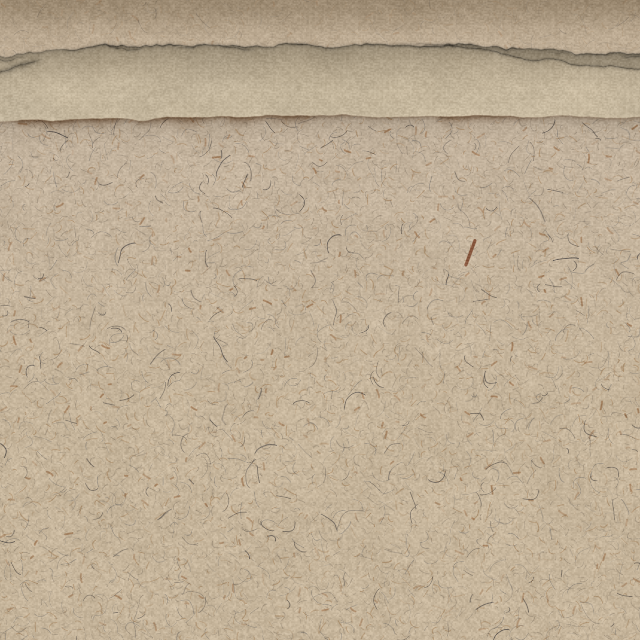
Reproduce this texture procedurally as a Shadertoy shader.

```glsl
float hash(vec2 p) {
    return fract(sin(dot(p, vec2(127.1, 311.7))) * 43758.5453);
}

float noise(vec2 p) {
    vec2 i = floor(p), f = fract(p);
    f = f * f * (3.0 - 2.0 * f);
    return mix(mix(hash(i), hash(i + vec2(1, 0)), f.x),
               mix(hash(i + vec2(0, 1)), hash(i + vec2(1, 1)), f.x), f.y);
}

float fbm(vec2 p) {
    float sum = 0.0, amp = 0.5;
    for (int i = 0; i < 5; i++) {
        sum += amp * noise(p);
        p = mat2(1.6, 1.2, -1.2, 1.6) * p + 17.3;
        amp *= 0.5;
    }
    return sum;
}

float stroke(float dist, float halfWidth) {
    float px = 0.7 / iResolution.y;
    return 1.0 - smoothstep(halfWidth - px, halfWidth + px, dist);
}

// Scatters bent strands, one candidate per cell
float fibres(vec2 uv, float cells, float halfLen, float halfWidth, float density, float curl) {
    vec2 q = uv * cells, id = floor(q);
    float cover = 0.0;
    for (int j = -1; j <= 1; j++)
    for (int i = -1; i <= 1; i++) {
        vec2 cell = id + vec2(i, j);
        vec2 key = cell + cells * 1.37;
        if (hash(key) > density) continue;
        vec2 d = q - cell - vec2(hash(key + 11.3), hash(key + 27.1));
        float angle = 6.2832 * hash(key + 5.7);
        float c = cos(angle), s = sin(angle);
        d = mat2(c, -s, s, c) * d;
        float len = halfLen * mix(0.25, 1.0, hash(key + 41.9));
        float bend = curl * (hash(key + 63.2) - 0.5) / len;
        float slope = 2.0 * bend * d.x;
        float across = (d.y - bend * d.x * d.x) / sqrt(1.0 + slope * slope);
        float dist = length(vec2(max(abs(d.x) - len, 0.0), across)) / cells;
        cover = max(cover, stroke(dist, halfWidth) * mix(0.2, 1.0, hash(key + 83.5)));
    }
    return cover;
}

float upperTear(float x) {
    return 0.915 + 0.015 * smoothstep(0.02, 0.18, x) - 0.013 * smoothstep(0.7, 0.95, x)
         + 0.011 * (fbm(vec2(x * 24.0, 3.0)) - 0.48) + 0.003 * (noise(vec2(x * 110.0, 5.0)) - 0.5);
}

float lowerTear(float x) {
    return 0.812 + 0.006 * smoothstep(0.0, 0.3, x)
         - 0.006 * exp(-pow((x - 0.225) / 0.02, 2.0))
         + 0.009 * (fbm(vec2(x * 24.0, 9.0)) - 0.48);
}

void mainImage(out vec4 fragColor, in vec2 fragCoord) {
    vec2 uv = fragCoord / iResolution.xy;
    float px = 1.0 / iResolution.y;
    float above = uv.y - upperTear(uv.x);
    float below = lowerTear(uv.x) - uv.y;
    float topPart = smoothstep(-px, px, above);
    float board = smoothstep(-px, px, below);
    float strip = (1.0 - topPart) * (1.0 - board);

    // Base tones of board, exposed strip and shaded top
    vec3 col = mix(vec3(0.777, 0.710, 0.608), vec3(0.765, 0.700, 0.615), smoothstep(0.3, 0.85, uv.y));
    vec3 stripTone = mix(vec3(0.765, 0.71, 0.61), vec3(0.655, 0.60, 0.505), smoothstep(0.85, 0.93, uv.y));
    stripTone *= 0.95 + 0.10 * fbm(uv * vec2(9.0, 18.0));
    vec3 topTone = mix(vec3(0.735, 0.665, 0.57), vec3(0.61, 0.54, 0.445), smoothstep(0.935, 1.0, uv.y));
    col = mix(col, stripTone, strip);
    col = mix(col, topTone, topPart);
    col += 0.055 * (fbm(uv * 22.0) - 0.48);

    // Fibres, from faint short hairs to long dark strands and rusty chips
    vec2 curled = uv + 0.008 * vec2(noise(uv * 28.0), noise(uv * 28.0 + 50.0))
                     + 0.004 * vec2(noise(uv * 70.0 + 20.0), noise(uv * 70.0 + 90.0));
    float amount = board + 0.4 * topPart + 0.06 * strip;
    col = mix(col, vec3(0.86, 0.81, 0.73), 0.30 * amount * fibres(uv, 75.0, 0.45, 0.0007, 0.5, 0.8));
    col = mix(col, vec3(0.48, 0.43, 0.37), 0.50 * amount * fibres(curled, 72.0, 0.5, 0.0005, 0.8, 1.0));
    col = mix(col, vec3(0.60, 0.45, 0.29), 0.55 * amount * fibres(curled, 57.0, 0.45, 0.0007, 0.65, 1.0));
    col = mix(col, vec3(0.42, 0.41, 0.40), 0.60 * amount * fibres(curled + 0.31, 43.0, 0.6, 0.0004, 0.7, 1.3));
    col = mix(col, vec3(0.56, 0.38, 0.23), 0.65 * amount * fibres(uv, 34.0, 0.22, 0.0014, 0.3, 0.3));
    col = mix(col, vec3(0.25, 0.23, 0.22), 0.75 * amount * fibres(curled, 29.0, 0.45, 0.0005, 0.45, 1.2));
    col = mix(col, vec3(0.20, 0.19, 0.20), 0.80 * board * fibres(curled, 13.0, 0.32, 0.0006, 0.4, 1.3));

    // Single large splinter
    vec2 chip = uv - vec2(0.735, 0.605);
    float along = clamp(dot(chip, vec2(0.35, 0.94)), -0.020, 0.020);
    col = mix(col, vec3(0.48, 0.27, 0.17), 0.85 * stroke(length(chip - along * vec2(0.35, 0.94)), 0.0025));

    // Upper tear: pale lip, dark ragged gap and soft shade
    float ragged = noise(vec2(uv.x * 45.0, 7.0));
    col += 0.035 * topPart * exp(-max(above, 0.0) / 0.006);
    col *= 1.0 - 0.5 * (0.25 + 0.75 * ragged) * exp(-abs(above + 0.001) / 0.0018);
    col *= 1.0 - 0.13 * strip * exp(min(above, 0.0) / 0.012);
    float flake = above + 0.009 * noise(vec2(uv.x * 30.0, 44.0));
    col *= 1.0 - 0.3 * smoothstep(0.5, 0.8, noise(vec2(uv.x * 16.0, 13.0))) * exp(-abs(flake) / 0.0015);

    // Secondary creases at the right and left
    float crease = uv.y - mix(0.932, 0.893, smoothstep(0.6, 1.02, uv.x))
                 - 0.014 * (fbm(vec2(uv.x * 30.0, 21.0)) - 0.48);
    float creaseFade = smoothstep(0.6, 0.72, uv.x);
    col *= 1.0 - 0.40 * creaseFade * exp(-abs(crease) / 0.0018);
    col *= 1.0 - 0.10 * creaseFade * strip * smoothstep(-0.002, 0.006, crease);
    float fold = uv.y - 0.888 - 0.28 * uv.x - 0.010 * (fbm(uv * 40.0) - 0.48);
    col *= 1.0 - 0.42 * (1.0 - smoothstep(0.045, 0.07, uv.x)) * exp(-abs(fold) / 0.003);

    // Lower tear: bright rim, rusty torn layer and cast shadow
    col += 0.02 * strip * exp(min(below, 0.0) / 0.006);
    float rust = smoothstep(0.5, 0.85, noise(vec2(uv.x * 24.0, 31.0)))
               + exp(-pow((uv.x - 0.28) / 0.06, 2.0));
    float rim = board * exp(-max(below, 0.0) / (0.003 + 0.003 * rust));
    col = mix(col, vec3(0.42, 0.29, 0.18), rim * clamp(0.45 + 0.4 * rust, 0.0, 0.85));
    col *= 1.0 - 0.15 * board * exp(-max(below, 0.0) / 0.016);

    // Paper grain
    col += 0.085 * (noise(uv * 430.0) - 0.5) + 0.04 * (noise(mat2(0.8, 0.6, -0.6, 0.8) * uv * 210.0) - 0.5);
    fragColor = vec4(clamp(col, 0.0, 1.0), 1.0);
}
```
